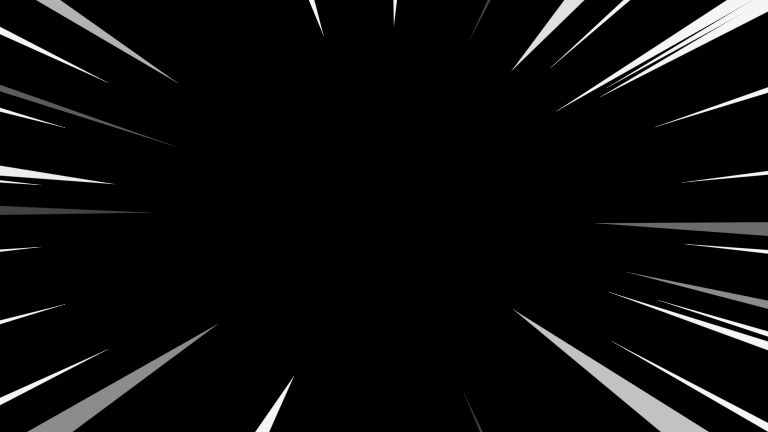
Write a Shadertoy shader that draws this background.

```glsl
const float TAU = 6.2831853;
const float EDGE_SOFTNESS = 0.75;   // in pixels, for smooth edges only
const float WHITE = 0.96;
const float FAINT = 0.26;
const int BOLD_COUNT = 12;

// Bold streaks: angle, tip radius, spread, brightness
const vec4 BOLD[BOLD_COUNT] = vec4[BOLD_COUNT](
    vec4(-0.626, 0.369, 0.067, 0.76),
    vec4(-2.565, 0.458, 0.062, 0.55),
    vec4(-2.083, 0.424, 0.094, 0.96),
    vec4(-0.034, 0.489, 0.040, 0.42),
    vec4(-0.326, 0.550, 0.025, 0.96),
    vec4(-0.227, 0.578, 0.028, 0.55),
    vec4( 0.850, 0.447, 0.080, 0.88),
    vec4( 0.546, 0.466, 0.032, 0.96),
    vec4( 0.503, 0.571, 0.032, 0.96),
    vec4( 2.569, 0.569, 0.043, 0.70),
    vec4( 3.024, 0.627, 0.043, 0.93),
    vec4( 2.820, 0.510, 0.017, 0.36));

// Coverage of a wedge that opens outward from its tip
float streak(vec2 p, float angle, float tip, float spread) {
    float soft = EDGE_SOFTNESS / iResolution.y;
    vec2 dir = vec2(cos(angle), sin(angle));
    float along = dot(p, dir) - tip;
    float across = abs(p.x * dir.y - p.y * dir.x);
    float side = 1.0 - smoothstep(-soft, soft, across - along * spread);
    return side * smoothstep(-soft, soft, along);
}

// Evenly turned streaks; squash pulls the tips inward above and below
float fan(vec2 p, float first, float turn, int count,
          float tip, float squash, float spread) {
    float cover = 0.0;
    for (int i = 0; i < count; i++) {
        float angle = first + turn * float(i);
        float rise = sin(angle);
        float radius = tip * (1.0 - squash * rise * rise);
        cover = max(cover, streak(p, angle, radius, spread));
    }
    return cover;
}

void mainImage(out vec4 fragColor, in vec2 fragCoord) {
    vec2 p = (fragCoord - 0.5 * iResolution.xy) / iResolution.y;
    float light = 0.0;

    // Faint streaks
    light = FAINT * fan(p, 1.118, 2.009, 3, 0.54, 0.20, 0.03);

    // Thin bright fans: right, left, top
    float thin = fan(p, -0.503, 0.205, 7, 0.70, 0.60, 0.022);
    thin = max(thin, fan(p, 0.5 * TAU - 0.45, 0.18, 6, 0.80, 0.60, 0.028));
    thin = max(thin, fan(p, 1.519, 0.375, 2, 0.44, 0.0, 0.07));
    light = max(light, WHITE * thin);

    // Bold streaks
    for (int i = 0; i < BOLD_COUNT; i++) {
        vec4 s = BOLD[i];
        light = max(light, s.w * streak(p, s.x, s.y, s.z));
    }

    fragColor = vec4(vec3(light), 1.0);
}
```
